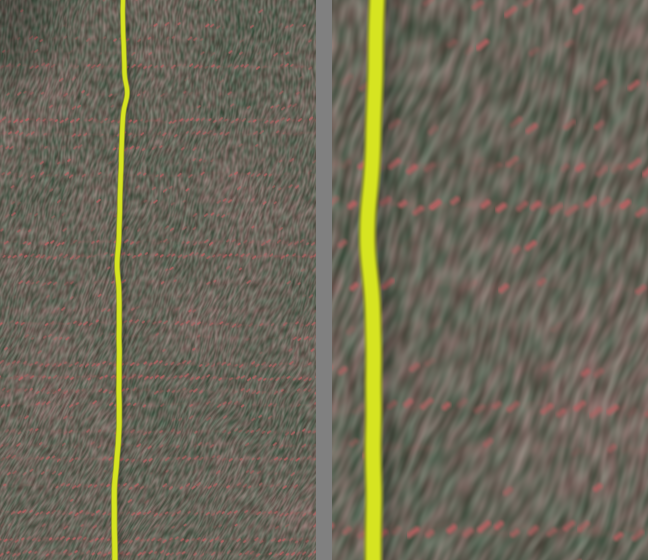
Left: the whole. Right: its middle third, enlarged.
Write a WebGL 1 fragment shader that draws this texture.

```glsl
precision highp float;
// A worn carpet of short slanted grey-green fibres with broken rows of pink
// stitches, crossed by one bright yellow cord. Fibres are sheared, stretched
// gradient noise; stitches are jittered capsules; the cord is a bent band.

uniform vec2 u_resolution;

const vec3 FIBRE_DARK = vec3(0.315, 0.318, 0.273);
const vec3 FIBRE_LIGHT = vec3(0.485, 0.465, 0.425);
const vec3 ROSE_SHIFT = vec3(0.075, -0.025, 0.005);
const vec3 STITCH_PINK = vec3(0.73, 0.38, 0.385);
const vec3 CORD_YELLOW = vec3(0.84, 0.895, 0.13);
const vec3 CORD_EDGE = vec3(0.64, 0.67, 0.13);

const vec2 FIBRE_FREQ = vec2(122.0, 42.0);  // across and along the fibres
const float LEAN_BOTTOM = 0.55;
const float LEAN_FADE = 0.13;               // fibres straighten upwards
const vec2 STITCH_CELL = vec2(0.018, 0.0428);
const float STITCH_RADIUS = 0.0032;
const float CORD_HALF_WIDTH = 0.0093;
const float CORD_SOFTNESS = 0.0028;

float hash(vec2 p) {
  vec3 q = fract(p.xyx * vec3(0.1031, 0.1030, 0.0973));
  q += dot(q, q.yzx + 33.33);
  return fract((q.x + q.y) * q.z);
}

float slope(vec2 cell, vec2 offset) {
  float angle = 6.2832 * hash(cell);
  return dot(vec2(cos(angle), sin(angle)), offset);
}

// Gradient noise, roughly -0.7 to 0.7
float noise(vec2 p) {
  vec2 i = floor(p);
  vec2 f = p - i;
  vec2 w = f * f * f * (f * (f * 6.0 - 15.0) + 10.0);
  vec2 e = vec2(1.0, 0.0);
  float low = mix(slope(i, f), slope(i + e, f - e), w.x);
  float high = mix(slope(i + e.yx, f - e.yx), slope(i + 1.0, f - 1.0), w.x);
  return mix(low, high, w.y);
}

float bump(float x, float centre, float width) {
  float d = (x - centre) / width;
  return exp(-d * d);
}

// Horizontal place of the cord at height v (0 bottom, 1 top)
float cordCentre(float v) {
  float x = 0.361 + 0.016 * smoothstep(0.1, 0.25, v);
  x += 0.012 * smoothstep(0.55, 0.85, v);
  x += 0.003 * bump(v, 0.0, 0.06) - 0.006 * bump(v, 0.53, 0.035);
  x += 0.012 * bump(v, 0.832, 0.025) + 0.004 * bump(v, 0.88, 0.05);
  return x + 0.0015 * noise(vec2(3.7, v * 28.0));
}

// Pile tone and hue from noise drawn out along the lean
vec3 carpet(vec2 p) {
  float sway = 0.022 * noise(p * 6.0);
  float lean = p.y * (LEAN_BOTTOM - LEAN_FADE * p.y);
  vec2 q = vec2(p.x - lean + sway, p.y) * FIBRE_FREQ;
  float fine = noise(q + 40.0);
  float coarse = noise(q * 0.53 + 210.0);
  float patches = noise(p * 3.3 + 9.0) + 0.6 * noise(p * 9.0 + 31.0);
  float tone = 0.5 + 0.95 * fine + 0.6 * coarse + 0.22 * patches;
  vec3 colour = mix(FIBRE_DARK, FIBRE_LIGHT, clamp(tone, -0.4, 1.5));
  float rose = noise(q * vec2(0.7, 0.8) + 330.0) + 0.4 * patches;
  return colour + ROSE_SHIFT * rose;
}

// Pink marks: amount of stitch colour at p
float stitches(vec2 p) {
  p.y += 0.006 * noise(p * vec2(4.0, 2.0) + 70.0);
  float row = floor(p.y / STITCH_CELL.y);
  float strength = hash(vec2(row, 17.0));
  strength = 0.15 + 0.85 * strength * strength;
  p.x += STITCH_CELL.x * hash(vec2(row, 5.0));
  vec2 cell = vec2(floor(p.x / STITCH_CELL.x), row);
  vec2 local = p - (cell + 0.5) * STITCH_CELL;

  // Faint rosy band that joins neighbouring stitches
  float band = bump(local.y, 0.0, 0.0065) * strength;
  band *= clamp(0.5 + 1.8 * noise(p * vec2(45.0, 90.0) + 12.0), 0.0, 1.0);

  // One slanted capsule per cell, clustered along the row
  vec2 jitter = vec2(hash(cell + 3.1), hash(cell + 8.7)) - 0.5;
  local -= jitter * vec2(0.006, 0.012);
  vec2 halfLine = vec2(0.0038, 0.0030) * (0.4 + 0.7 * hash(cell + 21.0));
  float along = dot(local, halfLine) / dot(halfLine, halfLine);
  float d = length(local - halfLine * clamp(along, -1.0, 1.0));
  float cluster = 0.8 * noise(vec2(p.x * 9.0, row * 1.37 + 0.4));
  float present = smoothstep(0.0, 0.35, strength + cluster + 0.1 - hash(cell + 55.0));
  float mark = 1.0 - smoothstep(0.0, STITCH_RADIUS * 1.9, d);
  mark *= present * (0.45 + 0.5 * hash(cell + 90.0));
  return clamp(mark + 0.24 * band, 0.0, 1.0);
}

void main() {
  vec2 p = gl_FragCoord.xy / u_resolution.x;
  float v = gl_FragCoord.y / u_resolution.y;
  vec3 colour = mix(carpet(p), STITCH_PINK, 0.85 * stitches(p));

  // Dim upper left corner
  colour *= 1.0 - 0.22 * (1.0 - smoothstep(0.0, 0.3, length(vec2(p.x, 1.2 * (1.0 - v)))));

  // Cord with a soft shadow on its right and duller edges
  float side = p.x - cordCentre(v);
  float halfWidth = CORD_HALF_WIDTH * mix(1.06, 0.9, v);
  float edge = abs(side) - halfWidth;
  colour *= 1.0 - 0.2 * bump(side, halfWidth + 0.004, 0.009);
  vec3 cord = mix(CORD_YELLOW, CORD_EDGE, smoothstep(-0.0045, 0.0, edge));
  float cover = 1.0 - smoothstep(-CORD_SOFTNESS, CORD_SOFTNESS, edge);
  gl_FragColor = vec4(mix(colour, cord, cover), 1.0);
}
```
